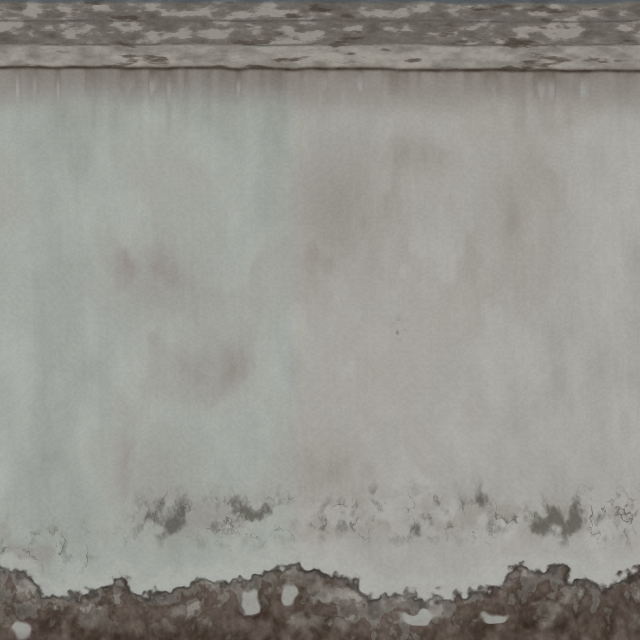
A three.js fragment shader for this texture:

```glsl
// Weathered plaster wall with a stone cornice, damp stains and a crumbling base
#define PLASTER vec3(0.652, 0.657, 0.634)
#define WARM_STAIN vec3(0.56, 0.54, 0.515)
#define DAMP vec3(0.37, 0.365, 0.335)
#define DIRT vec3(0.315, 0.275, 0.245)
#define STONE vec3(0.44, 0.42, 0.395)
#define LEDGE vec3(0.56, 0.545, 0.515)
#define SHADOW vec3(0.24, 0.21, 0.18)
#define CORNICE_Y 0.893
#define LEDGE_Y 0.930
#define GRAIN 0.028

varying vec2 vUv;

float hash(vec2 p) {
  return fract(sin(dot(p, vec2(127.1, 311.7))) * 43758.5453);
}

float noise(vec2 p) {
  vec2 i = floor(p), f = fract(p);
  f = f * f * (3.0 - 2.0 * f);
  return mix(mix(hash(i), hash(i + vec2(1, 0)), f.x),
             mix(hash(i + vec2(0, 1)), hash(i + vec2(1, 1)), f.x), f.y);
}

float fbm(vec2 p) {
  float sum = 0.0, amp = 0.516;
  for (int i = 0; i < 5; i++) {
    sum += amp * noise(p);
    p = mat2(0.8, 0.6, -0.6, 0.8) * p * 2.03 + 17.3;
    amp *= 0.5;
  }
  return sum;
}

// Soft elliptical spot
float spot(vec2 p, float x, float y, float w, float h) {
  vec2 q = (p - vec2(x, y)) / vec2(w, h);
  return exp(-dot(q, q));
}

float bump(float x, float centre, float width) {
  float q = (x - centre) / width;
  return exp(-q * q);
}

vec3 plaster(vec2 p) {
  float cloud = fbm(p * vec2(11.0, 7.0) + 3.0);
  float brushed = fbm(p * vec2(30.0, 12.0) + 40.0);
  float right = smoothstep(0.45, 0.47, p.x);
  vec3 col = PLASTER + mix(vec3(-0.008, 0.004, 0.003), vec3(0.004, -0.004, -0.007), right);
  col += (cloud - 0.5) * 0.11 + (brushed - 0.5) * 0.07;
  float stain = 0.65 * spot(p, 0.53, 0.67, 0.08, 0.10) + 0.45 * spot(p, 0.25, 0.56, 0.09, 0.07)
    + 0.5 * spot(p, 0.34, 0.42, 0.06, 0.05) + 0.4 * spot(p, 0.81, 0.65, 0.08, 0.12)
    + 0.4 * spot(p, 0.65, 0.76, 0.06, 0.03) + 0.5 * spot(p, 0.51, 0.26, 0.07, 0.06)
    + 0.4 * spot(p, 0.24, 0.25, 0.07, 0.08) + 0.3 * smoothstep(0.5, 0.68, cloud);
  col = mix(col, WARM_STAIN, clamp(stain * (0.2 + 1.5 * brushed), 0.0, 0.9));
  // Small pitted mark
  float pit = spot(p, 0.623, 0.488, 0.008, 0.012);
  return mix(col, DAMP, 0.7 * pit * smoothstep(0.4, 0.8, noise(p * 190.0)));
}

// Rain streaks fading down from the cornice
vec3 streaks(vec3 col, vec2 p, float drop) {
  float line = noise(vec2(p.x * 110.0, p.y * 16.0));
  float group = smoothstep(0.3, 0.7, fbm(vec2(p.x * 14.0, 2.0)));
  col = mix(col, WARM_STAIN * 0.97, 0.8 * (1.0 - smoothstep(0.03, 0.09, drop + 0.02 * group)));
  float fade = exp(-max(drop, 0.0) / (0.012 + 0.035 * group));
  col = mix(col, SHADOW * 1.3, 0.75 * fade * (0.25 + 0.75 * line * line));
  return mix(col, PLASTER, 0.6 * smoothstep(0.7, 0.95, line) * bump(drop, 0.035, 0.02));
}

// Flaking, cracked damp band above the base
vec3 dampBand(vec3 col, vec2 p, float flakes) {
  float zone = bump(p.y, mix(0.14, 0.192, smoothstep(0.13, 0.24, p.x)), 0.035);
  zone *= 1.0 - 0.8 * bump(p.x, 0.18, 0.04);
  float blots = spot(p, 0.26, 0.19, 0.04, 0.03) + 0.7 * spot(p, 0.39, 0.20, 0.05, 0.02)
    + spot(p, 0.59, 0.21, 0.018, 0.024) + spot(p, 0.665, 0.175, 0.04, 0.018)
    + spot(p, 0.75, 0.205, 0.018, 0.03) + 1.2 * spot(p, 0.86, 0.19, 0.05, 0.033);
  float veins = 1.0 - smoothstep(0.0, 0.035, abs(fbm(p * vec2(34.0, 26.0) + 5.0) - 0.5));
  float patches = smoothstep(0.52, 0.85, flakes + 0.22 * blots);
  col = mix(col, WARM_STAIN, zone * smoothstep(0.4, 0.65, fbm(p * 30.0)) * 0.6);
  col = mix(col, DAMP, 0.85 * patches * clamp(zone * 0.7 + blots, 0.0, 1.0));
  return mix(col, DAMP, 0.7 * veins * zone * smoothstep(0.35, 0.6, flakes));
}

// Broken render over bare dirt along the ground
vec3 base(vec3 col, vec2 p, float flakes) {
  float x = p.x;
  float edge = 0.074 + 0.043 * bump(x, 0.45, 0.10) + 0.043 * bump(x, 0.85, 0.06)
    + 0.035 * bump(x, 0.0, 0.06) + 0.035 * bump(x, 1.0, 0.04) + 0.012 * bump(x, 0.19, 0.05);
  float rough = fbm(p * 26.0 + 8.0) - 0.5;
  float depth = edge - p.y + 0.06 * rough + 0.012 * (noise(p * 120.0) - 0.5);
  col = mix(col, PLASTER * 1.03, 0.6 * bump(depth, -0.014, 0.012));
  float render = 0.015 + 0.04 * bump(x, 0.59, 0.13) + 0.025 * bump(x, 0.36, 0.05) + 0.025 * bump(x, 0.0, 0.05);
  float bare = smoothstep(-0.012, 0.012, depth - render + 0.16 * (flakes - 0.5));
  bare = max(bare, spot(p, 0.49, 0.09, 0.05, 0.02));
  float rubble = smoothstep(0.54, 0.66, fbm(p * vec2(28.0, 40.0) + 60.0)) * smoothstep(0.01, 0.03, p.y);
  vec3 ground = mix(mix(STONE, LEDGE, rubble), mix(DIRT, STONE, 0.7 * rubble), bare);
  ground += (flakes - 0.5) * 0.28 + (noise(p * 140.0) - 0.5) * 0.06;
  ground *= 1.0 - 0.3 * bump(depth, 0.004, 0.006);
  vec2 q = p + 0.018 * (vec2(noise(p * 65.0), noise(p * 65.0 + 31.0)) - 0.5);
  float chips = spot(q, 0.387, 0.058, 0.015, 0.022) + 0.8 * spot(q, 0.45, 0.07, 0.014, 0.02)
    + 0.8 * spot(q, 0.032, 0.02, 0.017, 0.02) + spot(q, 0.65, 0.034, 0.03, 0.01) + 0.8 * spot(q, 0.77, 0.036, 0.03, 0.01);
  ground = mix(ground, PLASTER * 0.97, 0.85 * smoothstep(0.3, 0.6, chips));
  return mix(col, ground, smoothstep(-0.003, 0.005, depth));
}

vec3 cornice(vec2 p, float lip) {
  float worn = fbm(p * vec2(38.0, 90.0));
  float y = p.y + 0.006 * (fbm(p * vec2(14.0, 9.0)) - 0.5);
  vec3 col = mix(LEDGE, STONE, smoothstep(LEDGE_Y - 0.002, LEDGE_Y + 0.003, y)) + (worn - 0.5) * 0.26;
  float pale = 0.15 * (bump(y, 0.95, 0.012) + bump(y, 0.983, 0.008));
  col = mix(col, LEDGE * 1.08, 0.7 * smoothstep(0.6, 0.75, worn + pale));
  col *= 1.0 - (0.3 * bump(y, LEDGE_Y, 0.002) + 0.25 * bump(y, 0.967, 0.002)) * smoothstep(0.3, 0.6, worn);
  col = mix(col, SHADOW, 0.6 * smoothstep(0.62, 0.76, fbm(p * vec2(20.0, 75.0) + 90.0)));
  return mix(col, vec3(0.29, 0.33, 0.36), 0.7 * smoothstep(0.992, 0.999, y));
}

void main() {
  float lip = CORNICE_Y - 0.006 * (vUv.x - 0.5) + 0.003 * (noise(vec2(vUv.x * 35.0, 1.0)) - 0.5);
  float flakes = fbm(vUv * vec2(60.0, 46.0) + 20.0);
  vec3 col = streaks(plaster(vUv), vUv, lip - vUv.y);
  col = base(dampBand(col, vUv, flakes), vUv, flakes);
  col = mix(col, cornice(vUv, lip), smoothstep(lip - 0.001, lip + 0.001, vUv.y));
  col = mix(col, SHADOW, (0.5 + 0.6 * flakes) * bump(vUv.y, lip - 0.001, 0.003));
  gl_FragColor = vec4(col + GRAIN * (noise(vUv * 300.0) - 0.5), 1.0);
}
```
